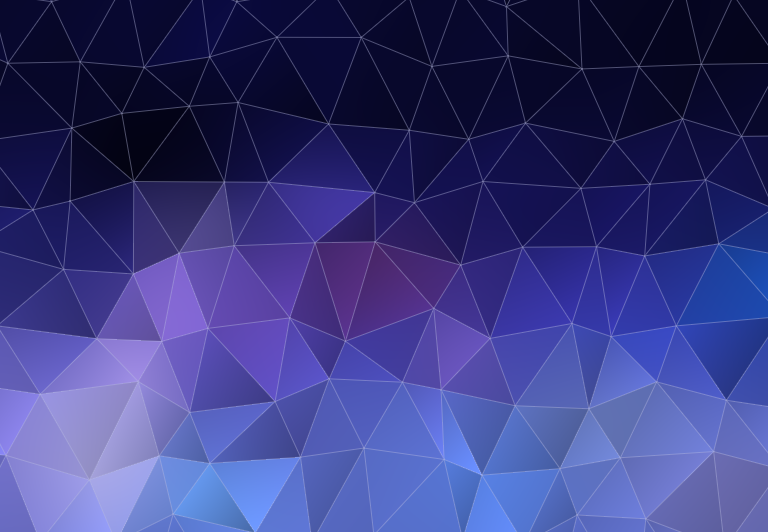
A WebGL 2 fragment shader for this background:

```glsl
#version 300 es
precision highp float;
// Low-poly night-to-dawn backdrop: a jittered grid is split into triangles,
// each tinted from a smooth field of soft glows over a vertical gradient,
// then the triangle edges are traced with thin pale lines and small nodes.

uniform vec2 u_resolution;
out vec4 fragColor;

const float CELL = 0.128;

float hash(vec2 p) {
    return fract(sin(dot(p, vec2(127.1, 311.7))) * 43758.5453);
}

float cross2(vec2 a, vec2 b) {
    return a.x * b.y - a.y * b.x;
}

// Twice the signed area of a triangle, positive when counter-clockwise
float area(vec2 a, vec2 b, vec2 c) {
    return cross2(b - a, c - a);
}

float segmentDistance(vec2 p, vec2 a, vec2 b) {
    vec2 ab = b - a;
    return length(p - a - ab * clamp(dot(p - a, ab) / dot(ab, ab), 0.0, 1.0));
}

// Grid point, shifted on alternate rows and scattered by the hash
vec2 vertex(vec2 id) {
    vec2 jitter = vec2(hash(id), hash(id + 57.3)) - 0.5;
    float stagger = 0.5 * mod(id.y, 2.0) - 0.25;
    return CELL * (id + vec2(stagger, 0.0) + 0.64 * jitter);
}

// Blend a soft elliptical patch of colour over the base
vec3 glow(vec3 base, vec2 p, vec2 center, vec2 radius, vec3 tint) {
    vec2 q = (p - center) / radius;
    return mix(base, tint, exp(-dot(q, q)));
}

vec3 colorField(vec2 p) {
    // Blue floor rising into a near-black sky
    vec3 c = mix(vec3(0.34, 0.41, 0.76), vec3(0.21, 0.20, 0.63), smoothstep(0.15, 0.42, p.y));
    c = mix(c, vec3(0.08, 0.07, 0.33), smoothstep(0.38, 0.62, p.y));
    c = mix(c, vec3(0.03, 0.03, 0.17), smoothstep(0.62, 0.84, p.y));

    // Sky: blue haze at the sides, dark hollows between
    c = glow(c, p, vec2(0.05, 0.50), vec2(0.19, 0.16), vec3(0.10, 0.10, 0.38));
    c = glow(c, p, vec2(0.45, 0.94), vec2(0.20, 0.12), vec3(0.04, 0.04, 0.25));
    c = glow(c, p, vec2(0.27, 0.72), vec2(0.19, 0.12), vec3(0.01, 0.01, 0.08));
    c = glow(c, p, vec2(1.32, 0.95), vec2(0.25, 0.14), vec3(0.02, 0.02, 0.12));
    c = glow(c, p, vec2(0.59, 0.62), vec2(0.09, 0.07), vec3(0.22, 0.19, 0.56));

    // Right side: deep blue fading down to slate
    c = glow(c, p, vec2(1.44, 0.44), vec2(0.15, 0.13), vec3(0.09, 0.28, 0.64));
    c = glow(c, p, vec2(1.20, 0.36), vec2(0.15, 0.06), vec3(0.19, 0.25, 0.74));
    c = glow(c, p, vec2(1.13, 0.20), vec2(0.16, 0.12), vec3(0.38, 0.45, 0.70));
    c = glow(c, p, vec2(1.38, 0.06), vec2(0.18, 0.13), vec3(0.42, 0.42, 0.69));
    c = glow(c, p, vec2(0.92, 0.08), vec2(0.13, 0.11), vec3(0.34, 0.51, 0.90));

    // Centre: violet slope and maroon ridge
    c = glow(c, p, vec2(0.47, 0.40), vec2(0.16, 0.13), vec3(0.38, 0.28, 0.70));
    c = glow(c, p, vec2(0.86, 0.33), vec2(0.09, 0.08), vec3(0.38, 0.31, 0.69));
    c = glow(c, p, vec2(0.71, 0.48), vec2(0.17, 0.09), vec3(0.29, 0.15, 0.41));
    c = glow(c, p, vec2(0.52, 0.19), vec2(0.10, 0.09), vec3(0.30, 0.31, 0.66));

    // Left side: lilac light climbing from a pale core
    c = glow(c, p, vec2(0.38, 0.56), vec2(0.10, 0.07), vec3(0.32, 0.29, 0.56));
    c = glow(c, p, vec2(0.32, 0.43), vec2(0.10, 0.10), vec3(0.51, 0.40, 0.82));
    c = glow(c, p, vec2(0.03, 0.18), vec2(0.14, 0.22), vec3(0.46, 0.43, 0.79));
    c = glow(c, p, vec2(0.24, 0.27), vec2(0.09, 0.11), vec3(0.67, 0.58, 0.90));
    c = glow(c, p, vec2(0.39, 0.06), vec2(0.12, 0.09), vec3(0.40, 0.61, 0.96));
    return glow(c, p, vec2(0.18, 0.13), vec2(0.11, 0.11), vec3(0.74, 0.72, 0.94));
}

// Shade one triangle if it holds p, and track the nearest edge
void facet(vec2 p, vec2 a, vec2 b, vec2 c, inout vec3 color, inout float edge) {
    edge = min(edge, min(segmentDistance(p, a, b),
                     min(segmentDistance(p, b, c), segmentDistance(p, c, a))));
    if (min(area(a, b, p), min(area(b, c, p), area(c, a, p))) < 0.0) return;
    vec2 middle = (a + b + c) / 3.0;
    float shade = hash(floor(middle * 900.0)) - 0.5;
    float slope = dot(p - middle, vec2(0.8, -0.6)) * shade * 4.0;
    color = colorField(mix(middle, p, 0.3)) * (1.0 + 0.26 * shade + slope);
}

void main() {
    vec2 p = gl_FragCoord.xy / u_resolution.y;
    float pixel = 1.0 / u_resolution.y;
    vec3 color = colorField(p);
    float edge = 1.0;
    float node = 1.0;

    // Visit nearby quads and cut each along its shorter valid diagonal
    for (int j = -1; j <= 1; j++)
    for (int i = -1; i <= 1; i++) {
        vec2 id = floor(p / CELL) + vec2(i, j);
        vec2 a = vertex(id), b = vertex(id + vec2(1, 0));
        vec2 c = vertex(id + 1.0), d = vertex(id + vec2(0, 1));
        bool acInside = min(area(a, b, c), area(a, c, d)) > 0.0;
        bool bdInside = min(area(a, b, d), area(b, c, d)) > 0.0;
        if (acInside && (!bdInside || distance(a, c) < distance(b, d))) {
            facet(p, a, b, c, color, edge);
            facet(p, a, c, d, color, edge);
        } else {
            facet(p, a, b, d, color, edge);
            facet(p, b, c, d, color, edge);
        }
        node = min(node, distance(p, a));
    }

    // Pale wires and nodes
    float wire = clamp((0.0009 - edge) / pixel + 0.5, 0.0, 1.0);
    float dots = clamp((0.0022 - node) / pixel + 0.5, 0.0, 1.0);
    color = mix(color, vec3(0.72, 0.73, 0.88), max(0.42 * wire, 0.6 * dots));
    fragColor = vec4(color, 1.0);
}
```
